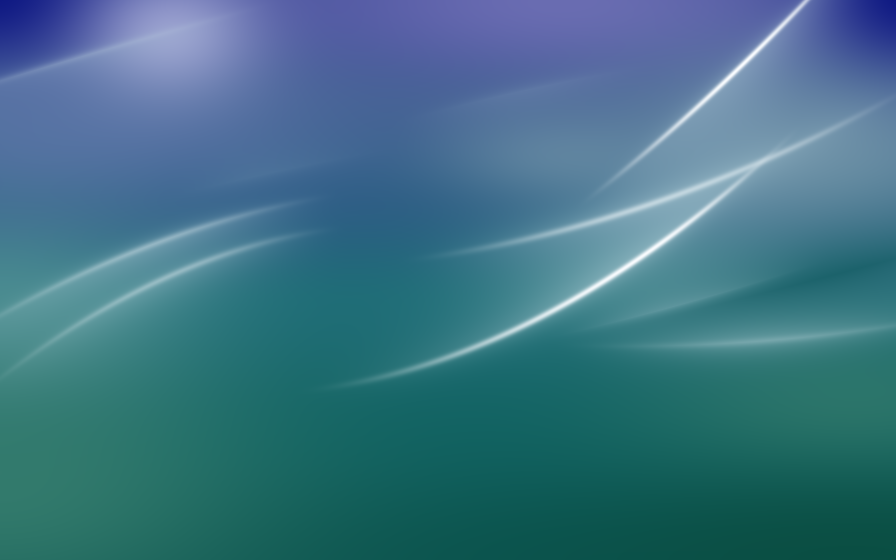
Reproduce this background procedurally as a WebGL 1 fragment shader.

```glsl
precision highp float;

uniform vec2 u_resolution;

// Vertical gradient, bottom to top
const vec3 DEEP_GREEN = vec3(0.04, 0.33, 0.31);
const vec3 SEA_GREEN = vec3(0.06, 0.38, 0.38);
const vec3 TEAL = vec3(0.11, 0.42, 0.46);
const vec3 OCEAN_BLUE = vec3(0.15, 0.35, 0.50);
const vec3 SLATE_BLUE = vec3(0.24, 0.36, 0.56);
const vec3 INDIGO = vec3(0.26, 0.30, 0.60);

// Glow and streak colours
const vec3 NAVY = vec3(0.03, 0.07, 0.50);
const vec3 LILAC = vec3(0.45, 0.45, 0.72);
const vec3 PALE_LILAC = vec3(0.68, 0.70, 0.86);
const vec3 HAZE_BLUE = vec3(0.36, 0.46, 0.66);
const vec3 MIST = vec3(0.48, 0.61, 0.68);
const vec3 AQUA = vec3(0.42, 0.64, 0.66);
const vec3 MOSS = vec3(0.21, 0.49, 0.43);
const vec3 FOREST = vec3(0.04, 0.30, 0.25);
const vec3 SHADOW = vec3(0.06, 0.35, 0.38);
const vec3 SILK = vec3(0.68, 0.80, 0.84);
const vec3 WHITE = vec3(0.98, 0.99, 1.0);

// Streak end points: start xy, end xy
const vec4 MAIN_ARC = vec4(0.325, 0.300, 0.898, 0.781);
const vec4 TOP_BLADE = vec4(0.640, 0.625, 1.000, 1.175);
const vec4 MIDDLE_ARC = vec4(0.440, 0.533, 1.040, 0.865);
const vec4 LEFT_UPPER = vec4(-0.100, 0.340, 0.385, 0.654);
const vec4 LEFT_LOWER = vec4(-0.050, 0.260, 0.390, 0.594);
const vec4 CORNER_RAY = vec4(-0.150, 0.780, 0.320, 1.000);
const vec4 FAINT_RAY = vec4(0.430, 0.775, 0.740, 0.885);
const vec4 FAINT_LEFT = vec4(0.180, 0.645, 0.460, 0.740);
const vec4 WEDGE = vec4(0.570, 0.370, 1.200, 0.630);
const vec4 WEDGE_TOP = vec4(0.600, 0.393, 0.930, 0.540);
const vec4 WEDGE_BASE = vec4(0.610, 0.385, 1.150, 0.465);

const float CORE_WIDTH = 0.0065;

vec3 verticalGradient(float y) {
  vec3 color = mix(DEEP_GREEN, SEA_GREEN, smoothstep(0.0, 0.25, y));
  color = mix(color, TEAL, smoothstep(0.2, 0.48, y));
  color = mix(color, OCEAN_BLUE, smoothstep(0.45, 0.66, y));
  color = mix(color, SLATE_BLUE, smoothstep(0.63, 0.84, y));
  return mix(color, INDIGO, smoothstep(0.8, 1.0, y));
}

// Soft elliptical spot
float glow(vec2 uv, vec2 center, vec2 radius) {
  vec2 d = (uv - center) / radius;
  return exp(-dot(d, d));
}

// Curved streak: x is the halo, y the bright core.
// sag lowers the middle; spread is the halo size above and below.
vec2 streak(vec2 uv, vec4 ends, float sag, float peak, vec2 spread) {
  float t = (uv.x - ends.x) / (ends.z - ends.x);
  float d = uv.y - mix(ends.y, ends.w, t) + 4.0 * sag * t * (1.0 - t);
  float fade = smoothstep(0.0, peak, t) * (1.0 - smoothstep(peak, 1.0, t));
  float halo = exp(-abs(d) / (d > 0.0 ? spread.x : spread.y));
  float core = exp(-d * d / (CORE_WIDTH * CORE_WIDTH));
  return fade * vec2(halo, core);
}

vec3 addLight(vec3 color, vec2 light, float halo, float core) {
  color = mix(color, SILK, light.x * halo);
  return mix(color, WHITE, light.y * core);
}

void main() {
  vec2 uv = gl_FragCoord.xy / u_resolution;
  vec3 color = verticalGradient(uv.y);

  // Broad colour fields
  color = mix(color, HAZE_BLUE, 0.75 * glow(uv, vec2(0.08, 0.76), vec2(0.30, 0.16)));
  color = mix(color, LILAC, 0.80 * glow(uv, vec2(0.62, 1.0), vec2(0.26, 0.13)));
  color = mix(color, MIST, 0.80 * glow(uv, vec2(0.92, 0.72), vec2(0.25, 0.19)));
  color = mix(color, MIST, 0.50 * glow(uv, vec2(0.62, 0.72), vec2(0.13, 0.08)));
  color = mix(color, AQUA, 0.45 * glow(uv, vec2(0.71, 0.52), vec2(0.15, 0.11)));
  color = mix(color, AQUA, 0.65 * glow(uv, vec2(0.0, 0.42), vec2(0.20, 0.20)));
  color = mix(color, MOSS, 0.90 * glow(uv, vec2(0.0, 0.13), vec2(0.30, 0.25)));
  color = mix(color, MOSS, 0.75 * glow(uv, vec2(0.95, 0.28), vec2(0.24, 0.14)));
  color = mix(color, FOREST, 0.80 * glow(uv, vec2(0.95, 0.0), vec2(0.30, 0.16)));

  // Top corners
  color = mix(color, NAVY, 0.95 * glow(uv, vec2(0.0, 1.02), vec2(0.15, 0.13)));
  color = mix(color, NAVY, 0.95 * glow(uv, vec2(1.02, 1.02), vec2(0.10, 0.13)));
  color = mix(color, PALE_LILAC, 0.80 * glow(uv, vec2(0.19, 0.94), vec2(0.10, 0.12)));

  // Faint upper rays
  color = addLight(color, streak(uv, CORNER_RAY, -0.006, 0.5, vec2(0.010, 0.05)), 0.38, 0.08);
  color = addLight(color, streak(uv, FAINT_RAY, -0.008, 0.5, vec2(0.012, 0.05)), 0.16, 0.0);
  color = addLight(color, streak(uv, FAINT_LEFT, -0.005, 0.4, vec2(0.05, 0.015)), 0.12, 0.0);

  // Left ribbons
  color = addLight(color, streak(uv, LEFT_UPPER, -0.049, 0.55, vec2(0.012, 0.055)), 0.50, 0.25);
  color = addLight(color, streak(uv, LEFT_LOWER, -0.066, 0.55, vec2(0.014, 0.035)), 0.38, 0.30);

  // Dark wedge with lit edges
  vec2 wedge = streak(uv, WEDGE, 0.01, 0.55, vec2(0.06, 0.07));
  color = mix(color, SHADOW, 0.85 * wedge.x);
  color = addLight(color, streak(uv, WEDGE_TOP, 0.008, 0.45, vec2(0.035, 0.010)), 0.34, 0.0);
  color = addLight(color, streak(uv, WEDGE_BASE, 0.030, 0.45, vec2(0.045, 0.025)), 0.50, 0.10);

  // Right arcs
  color = addLight(color, streak(uv, MIDDLE_ARC, 0.056, 0.52, vec2(0.025, 0.045)), 0.50, 0.60);
  color = addLight(color, streak(uv, MAIN_ARC, 0.10, 0.70, vec2(0.065, 0.018)), 0.60, 1.0);
  color = addLight(color, streak(uv, TOP_BLADE, 0.029, 0.52, vec2(0.018, 0.09)), 0.50, 1.0);

  gl_FragColor = vec4(color, 1.0);
}
```
